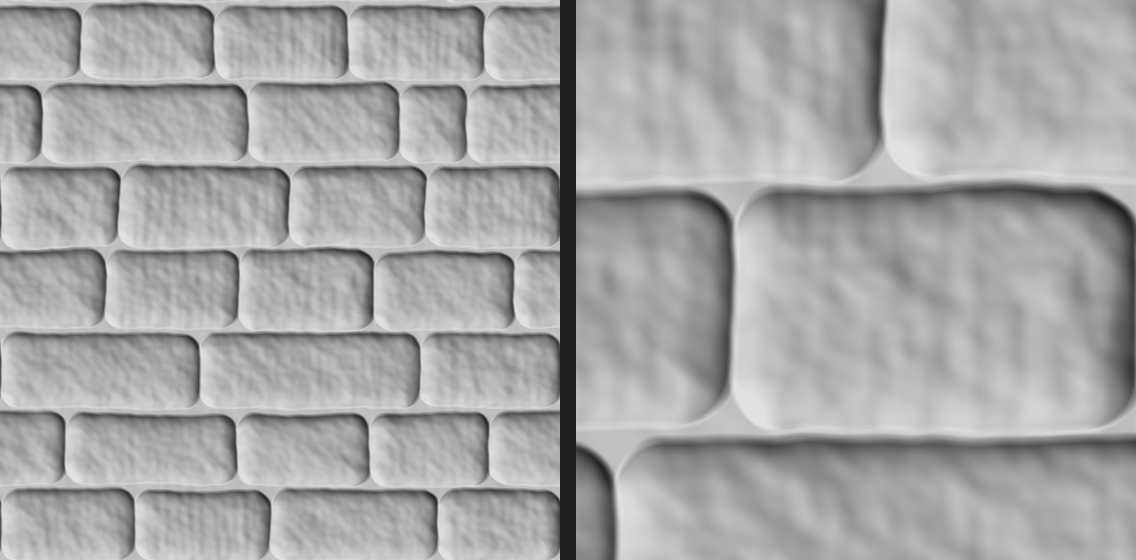
Left: the whole. Right: its middle third, enlarged.
This texture map is drawn by a three.js fragment shader. Its source:

```glsl
// Embossed grey wall of seven courses of rounded, uneven stone blocks.
// A tileable height field (block domes plus gradient noise) is differentiated
// and lit from the lower left, so right and top edges fall into shadow.

varying vec2 vUv;

const float TAU = 6.28319;
const float COURSES = 7.0;
const float COURSE_SHIFT = -0.0118;   // height of the lowest bed joint
const float COURSE_SWING = 0.0085;    // unevenness of course heights
const vec2  JOINT_GAP = vec2(0.0006, 0.0022);
const float GAP_JITTER = 0.005;
const float CORNER_RADIUS = 0.030;
const float EDGE_WIDTH = 0.0105;
const float EDGE_DEPTH = 0.0105;
const float DOME_WIDTH = 0.035;
const float DOME_DEPTH = 0.005;
const float WARP = 0.006;
const float MOTTLE = 0.005;
const float DIAGONALS = 0.0018;
const float PITTING = 0.0013;
const float GRAIN = 0.0008;
const float STREAKS = 0.0016;
const float SLOPE_STEP = 0.0034;
const vec3  LIGHT = vec3(-0.47, -0.38, 0.80);
const float EXPOSURE = 0.85;
const float GROOVE_LIFT = 0.10;

float hash(vec2 p) {
  return fract(sin(dot(p, vec2(127.1, 311.7))) * 4375.85);
}

float cornerRamp(vec2 cell, vec2 offset, vec2 period) {
  float a = TAU * hash(mod(cell, period));
  return dot(vec2(cos(a), sin(a)), offset);
}

// Gradient noise that repeats over the unit square; whole frequencies only.
float noise(vec2 uv, vec2 frequency) {
  vec2 p = uv * frequency;
  vec2 i = floor(p), f = p - i;
  vec2 u = f * f * f * (f * (f * 6.0 - 15.0) + 10.0);
  vec2 e = vec2(1.0, 0.0);
  return mix(
    mix(cornerRamp(i, f, frequency), cornerRamp(i + e, f - e, frequency), u.x),
    mix(cornerRamp(i + e.yx, f - e.yx, frequency),
        cornerRamp(i + 1.0, f - 1.0, frequency), u.x), u.y);
}

float bedJoint(float course) {
  float t = course / COURSES;
  return COURSE_SHIFT + t + COURSE_SWING * cos(TAU * t + 0.77);
}

// Upright joints of each course, from the bottom course up.
vec4 uprightJoints(float course) {
  if (course < 0.5) return vec4(0.003, 0.240, 0.483, 0.784);
  if (course < 1.5) return vec4(0.118, 0.424, 0.660, 0.876);
  if (course < 2.5) return vec4(0.003, 0.358, 0.751, 1.003);
  if (course < 3.5) return vec4(0.189, 0.426, 0.667, 0.919);
  if (course < 4.5) return vec4(0.003, 0.215, 0.517, 0.760);
  if (course < 5.5) return vec4(0.076, 0.443, 0.715, 0.836);
  return vec4(0.145, 0.383, 0.624, 0.867);
}

float roundedBox(vec2 p, vec2 halfSize, float radius) {
  vec2 q = abs(p) - halfSize + radius;
  return length(max(q, 0.0)) + min(max(q.x, q.y), 0.0) - radius;
}

// Returns height in x and block coverage (0 in the joints) in y.
vec2 wallHeight(vec2 uv) {
  vec2 wobble = vec2(noise(uv, vec2(11.0)), noise(uv + 0.37, vec2(9.0)));
  vec2 p = uv + WARP * (wobble + 0.3 * noise(uv, vec2(38.0)));

  // Find the course, then the block within it.
  float base = bedJoint(0.0);
  p.y = fract(p.y - base) + base;
  float course = 0.0;
  for (int i = 1; i < 7; i++) course += step(bedJoint(float(i)), p.y);

  vec4 joints = uprightJoints(course);
  p.x = fract(p.x - joints.x) + joints.x;
  float left = joints.x, right = joints.x + 1.0;
  for (int k = 0; k < 4; k++) {
    if (joints[k] <= p.x) left = joints[k];
    else right = min(right, joints[k]);
  }

  // Inset the block unevenly and round its corners.
  vec2 id = vec2(left * 31.0, course);
  vec2 jitter = GAP_JITTER * vec2(hash(id + 3.1), hash(id + 7.7));
  vec2 low = vec2(left, bedJoint(course)) + JOINT_GAP;
  vec2 high = vec2(right, bedJoint(course + 1.0)) - JOINT_GAP;
  low.y += jitter.x;
  high.y -= jitter.y;
  float d = min(roundedBox(p - 0.5 * (low + high), 0.5 * (high - low), CORNER_RADIUS), 0.0);

  // Edge bevel, broad dome and worn stone face.
  float body = 1.0 - exp(d / EDGE_WIDTH);
  float face = MOTTLE * noise(uv, vec2(10.0))
    + DIAGONALS * noise(vec2(uv.x + uv.y, uv.x - uv.y), vec2(27.0, 10.0))
    + PITTING * noise(uv + 0.13, vec2(31.0))
    + GRAIN * noise(uv + 0.71, vec2(73.0))
    + STREAKS * hash(id) * noise(uv, vec2(64.0, 11.0));
  float dome = DOME_DEPTH * (1.0 - exp(d / DOME_WIDTH));
  return vec2(body * EDGE_DEPTH + mix(0.3, 1.0, body) * face + dome, body);
}

void main() {
  vec2 e = vec2(SLOPE_STEP, 0.0);
  vec2 l = wallHeight(vUv - e), r = wallHeight(vUv + e);
  vec2 b = wallHeight(vUv - e.yx), t = wallHeight(vUv + e.yx);
  vec2 slope = vec2(r.x - l.x, t.x - b.x) / (2.0 * SLOPE_STEP);
  float groove = 1.0 - 0.25 * (l.y + r.y + b.y + t.y);

  float lit = max(dot(normalize(vec3(-slope, 1.0)), normalize(LIGHT)), 0.0);
  float grey = EXPOSURE * lit * (1.0 + GROOVE_LIFT * groove);
  gl_FragColor = vec4(vec3(clamp(grey, 0.12, 0.88)), 1.0);
}
```
